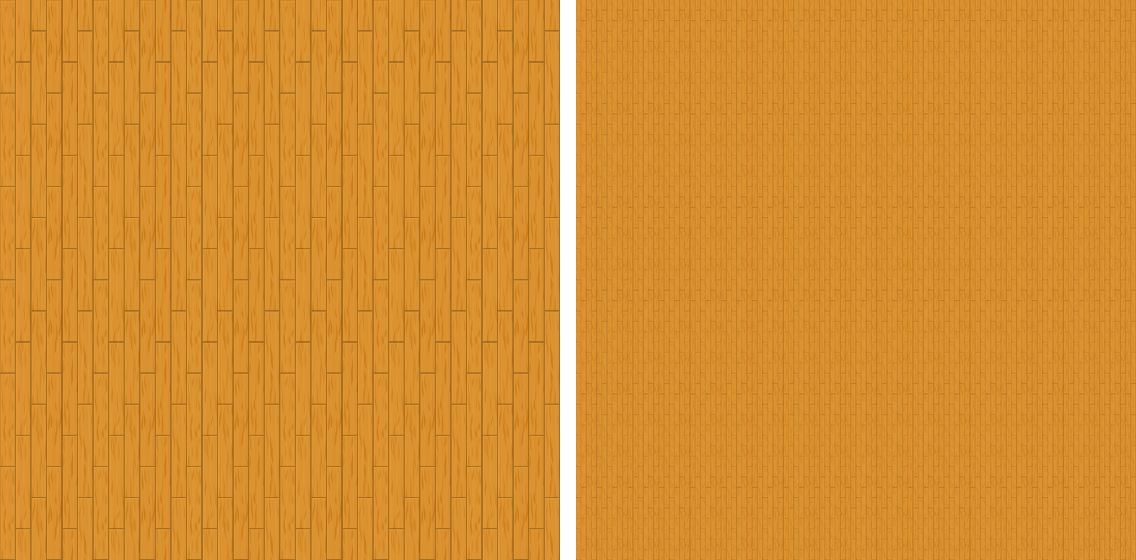
Left, the tile; right, the same tile 3 across and 3 down.
Write a WebGL 1 fragment shader that draws this texture.

```glsl
precision highp float;
// Seamless honey-coloured plank floor: staggered upright boards with grain and dark flecks.

uniform vec2 u_resolution;

const float COLUMNS = 36.0;       // boards across the canvas
const float BOARD_LENGTH = 6.0;   // in board widths, so 6 boards down
const float BOARD_KINDS = 6.0;    // distinct boards before the pattern repeats
const float STAGGER_STEPS = 3.0;  // columns before joints line up again
const float SEAM_HALF = 0.0135;   // half seam width, in board widths
const float SEAM_SOFTNESS = 1.4;  // seam filter width, in pixels
const float BEVEL_HALF = 0.045;
const float BEVEL_STRENGTH = 0.45;
const float GRAIN_STRENGTH = 0.016;
const vec2 FLECK_CELL = vec2(0.25, 1.2);
const vec2 FLECK_DENSITY = vec2(0.40, 0.52);  // calmest and busiest board

const vec3 WOOD_DARK = vec3(0.856, 0.568, 0.187);
const vec3 WOOD_LIGHT = vec3(0.862, 0.577, 0.196);
const vec3 FLECK_COLOR = vec3(0.800, 0.490, 0.105);
const vec3 BEVEL_COLOR = vec3(0.940, 0.635, 0.190);
const vec3 SEAM_COLOR = vec3(0.180, 0.110, 0.030);
const float TAU = 6.2831853;

vec4 hash4(vec3 p) {
  vec4 q = fract(p.xyzx * vec4(0.1031, 0.1030, 0.0973, 0.1099));
  q += dot(q, q.wzxy + 33.33);
  return fract((q.xxyz + q.yzzw) * q.zywx);
}

// Share of a pixel covered by a stripe centred on zero.
float coverage(float d, float halfWidth, float pixel) {
  float h = 0.5 * pixel;
  return max(0.0, min(d + h, halfWidth) - max(d - h, -halfWidth)) / pixel;
}

// Signed distance to the nearest multiple of period.
float repeatDistance(float x, float period) {
  return (fract(x / period + 0.5) - 0.5) * period;
}

// Long, slanted, tapered flecks scattered one per cell at most.
float flecks(vec2 p, float kind, float pixel) {
  vec2 home = floor(p / FLECK_CELL);
  float density = mix(FLECK_DENSITY.x, FLECK_DENSITY.y, kind / (BOARD_KINDS - 1.0));
  float mask = 0.0;
  for (int j = -1; j <= 1; j++) {
    for (int i = -1; i <= 1; i++) {
      vec2 cell = home + vec2(float(i), float(j));
      vec4 rnd = hash4(vec3(cell + 7.0, kind * 13.0 + 5.0));
      vec4 look = hash4(vec3(cell + 41.0, kind * 17.0 + 3.0));
      vec2 d = p - (cell + 0.15 + 0.7 * rnd.xy) * FLECK_CELL;
      float along = clamp(d.y / mix(0.3, 1.0, look.x), -1.0, 1.0);
      d.x -= (look.y - 0.5) * 0.24 * d.y + 0.015 * sin(7.0 * d.y + TAU * look.z);
      float halfWidth = mix(0.02, 0.07, rnd.w) * (1.0 - along * along) * (1.0 - 0.5 * along);
      float shape = coverage(d.x, halfWidth, pixel) * mix(0.5, 1.0, look.w);
      mask = max(mask, shape * step(rnd.z, density));
    }
  }
  return mask;
}

// Fine lengthwise streaks from layered sines.
float grain(vec2 p, float kind) {
  vec4 phase = TAU * hash4(vec3(kind + 2.0, 19.0, 31.0));
  float x = p.x + 0.04 * sin(1.3 * p.y + phase.x) + 0.02 * sin(3.1 * p.y + phase.y);
  float streaks = 0.5 * sin(15.0 * x + phase.z) + 0.5 * sin(29.0 * x + phase.w + 0.4 * p.y);
  return streaks * (0.7 + 0.3 * sin(2.1 * p.y + phase.y + 4.0 * p.x));
}

void main() {
  vec2 p = gl_FragCoord.xy / u_resolution * COLUMNS;
  vec2 pixel = COLUMNS / u_resolution;

  // Board layout
  float column = floor(p.x);
  float kind = floor(mod(column + 0.5, BOARD_KINDS));
  float shift = floor(mod(column + 0.5, STAGGER_STEPS)) * BOARD_LENGTH / STAGGER_STEPS;
  float y = p.y - shift;
  vec2 board = vec2(p.x - column, mod(y, BOARD_LENGTH));

  // Wood
  float tone = 0.5 + 0.5 * cos((kind - 0.5) * TAU / BOARD_KINDS);
  vec3 color = mix(WOOD_DARK, WOOD_LIGHT, tone);
  color += GRAIN_STRENGTH * grain(board, kind);
  color = mix(color, FLECK_COLOR, flecks(board, kind, pixel.x));

  // Lit edges beside the seams
  vec2 edge = vec2(repeatDistance(p.x - BEVEL_HALF, 1.0),
                   repeatDistance(y + BEVEL_HALF, BOARD_LENGTH));
  float bevel = max(coverage(edge.x, BEVEL_HALF, pixel.x), coverage(edge.y, BEVEL_HALF, pixel.y));
  color = mix(color, BEVEL_COLOR, BEVEL_STRENGTH * bevel);

  // Seams and end joints
  vec2 soft = SEAM_SOFTNESS * pixel;
  vec2 seam = vec2(repeatDistance(p.x + SEAM_HALF, 1.0),
                   repeatDistance(y - SEAM_HALF, BOARD_LENGTH));
  float line = max(coverage(seam.x, SEAM_HALF, soft.x), coverage(seam.y, SEAM_HALF, soft.y));
  color = mix(color, SEAM_COLOR, line);

  gl_FragColor = vec4(color, 1.0);
}
```
